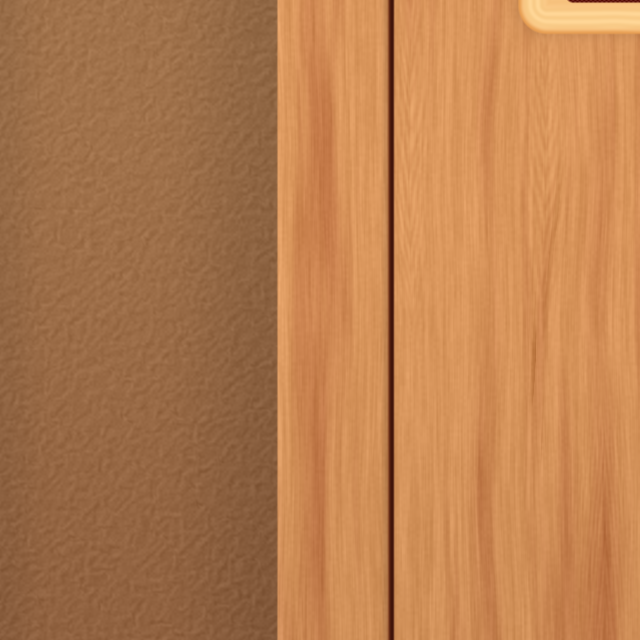
Reproduce this texture procedurally as a three.js fragment shader.

```glsl
varying vec2 vUv;

float hash(vec2 p) {
  p = fract(p * vec2(0.1031, 0.1137));
  p += dot(p, p.yx + 33.33);
  return fract((p.x + p.y) * p.x * 37.0);
}

float noise(vec2 p) {
  vec2 i = floor(p), f = fract(p);
  f = f * f * (3.0 - 2.0 * f);
  return mix(mix(hash(i), hash(i + vec2(1.0, 0.0)), f.x),
             mix(hash(i + vec2(0.0, 1.0)), hash(i + 1.0), f.x), f.y);
}

float fbm(vec2 p) {
  float sum = 0.0, amp = 0.5;
  for (int i = 0; i < 4; i++) {
    sum += amp * noise(p);
    p = p * 2.03 + 17.1;
    amp *= 0.5;
  }
  return sum;
}

float roundBox(vec2 p, vec2 center, vec2 halfSize, float radius) {
  vec2 q = abs(p - center) - halfSize + radius;
  return length(max(q, 0.0)) + min(max(q.x, q.y), 0.0) - radius;
}

// Soft elongated stain; slant shifts it sideways with height
float streak(vec2 p, vec2 center, vec2 size, float slant) {
  vec2 q = p - center;
  q.x -= slant * q.y;
  q /= size;
  return exp(-dot(q, q));
}

// Fine lines that fan out on both sides of a vertical axis
float feather(vec2 p, vec2 center, vec2 size, float slope) {
  vec2 q = p - center;
  float bend = 0.03 * fbm(p * vec2(30.0, 6.0));
  float lines = sin(420.0 * (q.y * 0.3 - abs(q.x) * slope + bend));
  return lines * streak(p, center, size, 0.0);
}

vec3 wallColor(vec2 p) {
  vec3 col = mix(vec3(0.555, 0.375, 0.245), vec3(0.615, 0.437, 0.287), smoothstep(-0.1, 1.0, p.y));
  col *= 1.0 + 0.035 * streak(p, vec2(0.16, 0.55), vec2(0.2, 0.7), 0.0);
  col *= 1.0 - 0.09 * smoothstep(0.24, 0.434, p.x);
  col *= 1.0 - 0.05 * smoothstep(0.08, 0.0, p.x);

  // Pebbled surface lit from the upper left
  vec2 g = p * 135.0 + 1.5 * noise(p * 60.0);
  float relief = noise(g) - noise(g + vec2(0.5, -0.5));
  col += 0.055 * relief + 0.025 * (noise(p * 270.0) - 0.5);
  return col;
}

vec3 woodColor(vec2 p) {
  float warp = 0.012 * (noise(p * vec2(9.0, 4.0)) - 0.5);
  vec2 w = p + vec2(warp, 0.0);
  float broad = fbm(w * vec2(34.0, 1.7) + 4.0);
  float fibre = fbm(w * vec2(170.0, 6.0));
  float pores = noise(w * vec2(360.0, 22.0));

  float red = 0.75 * smoothstep(0.42, 0.78, broad);
  red += 0.65 * streak(w, vec2(0.517, 0.67), vec2(0.016, 0.22), -0.06);
  red += 0.45 * streak(w, vec2(0.497, 0.20), vec2(0.018, 0.22), 0.05);
  red += 0.55 * streak(w, vec2(0.848, 0.48), vec2(0.010, 0.17), 0.06);
  red += 0.45 * streak(w, vec2(0.755, 0.20), vec2(0.018, 0.32), 0.04);
  red += 0.40 * streak(w, vec2(0.935, 0.65), vec2(0.025, 0.20), 0.0);

  // Pointed growth rings rising from the lower edge
  vec2 q = w - vec2(0.942, 0.22);
  float arch = q.y + 11.0 * abs(q.x);
  red += 0.75 * smoothstep(0.03, -0.06, arch);
  float rings = sin(arch * 90.0) * streak(p, vec2(0.942, 0.17), vec2(0.04, 0.24), 0.0);

  float lines = feather(w, vec2(0.642, 0.76), vec2(0.024, 0.27), 1.6);
  lines += feather(w, vec2(0.850, 0.74), vec2(0.024, 0.25), 1.4);
  lines += 0.7 * rings;

  vec3 col = mix(vec3(0.847, 0.585, 0.360), vec3(0.755, 0.465, 0.275), clamp(red, 0.0, 1.0));
  col += 0.10 * (fibre - 0.47) + 0.035 * (pores - 0.5);
  col -= vec3(0.018, 0.023, 0.020) * lines;
  float cracks = smoothstep(0.55, 0.78, noise(w * vec2(240.0, 7.0) - vec2(14.0 * p.y, 0.0)));
  col -= 0.09 * cracks * streak(w, vec2(0.848, 0.46), vec2(0.014, 0.22), 0.06);
  col += 0.02 * (noise(p * 190.0) - 0.5);
  return col * mix(0.97, 1.015, smoothstep(0.0, 0.7, p.y));
}

// Pale recessed frame with a dark woven inset
vec3 handleColor(vec2 p, float edge) {
  float depth = -edge;
  vec3 col = mix(vec3(0.93, 0.66, 0.38), vec3(1.0, 0.84, 0.59), smoothstep(0.0, 0.014, depth));
  col -= vec3(0.025, 0.045, 0.06) * (0.5 + 0.5 * sin(depth * 520.0 + 2.0 * noise(p * 25.0)));
  col = mix(col, vec3(0.96, 0.73, 0.46), 0.6 * smoothstep(0.032, 0.046, depth));
  float inset = roundBox(p, vec2(1.184, 1.296), vec2(0.3), 0.012);
  float weave = sin(p.x * 900.0) * sin(p.y * 900.0);
  vec3 cloth = vec3(0.38, 0.09, 0.06) + 0.08 * weave;
  return mix(cloth, col, smoothstep(-0.002, 0.002, inset));
}

void main() {
  vec2 p = vUv;
  vec3 wood = woodColor(p);

  // Groove between the boards, with a warm lip on its left
  float groove = smoothstep(0.604, 0.609, p.x) * (1.0 - smoothstep(0.6135, 0.6175, p.x));
  wood *= 1.0 - 0.12 * streak(p, vec2(0.606, 0.5), vec2(0.008, 9.0), 0.0);
  vec3 grooveColor = mix(vec3(0.48, 0.22, 0.11), vec3(0.25, 0.08, 0.04), smoothstep(0.606, 0.612, p.x));
  wood = mix(wood, grooveColor, groove);
  wood += 0.04 * streak(p, vec2(0.438, 0.5), vec2(0.005, 9.0), 0.0);

  vec3 col = mix(wallColor(p), wood, smoothstep(0.4315, 0.4355, p.x));

  float edge = roundBox(p, vec2(1.11, 1.247), vec2(0.3), 0.045);
  col *= 1.0 - 0.07 * exp(-max(edge, 0.0) * 130.0);
  col = mix(handleColor(p, edge), col, smoothstep(-0.002, 0.002, edge));

  gl_FragColor = vec4(clamp(col, 0.0, 1.0), 1.0);
}
```
